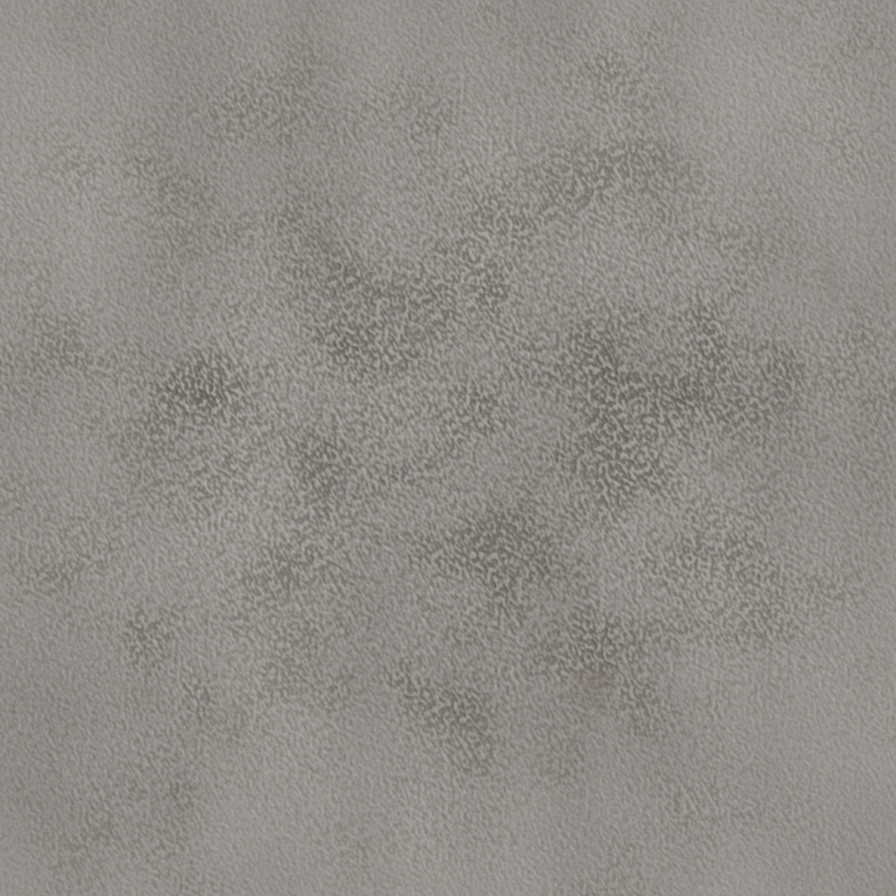
Write a WebGL 1 fragment shader that draws this texture.

```glsl
precision highp float;
// Weathered grey plaster: fine slanted relief grain, dark pitted patches and faint brown stains.

uniform vec2 u_resolution;

vec2 gradientAt(vec2 cell) {
  vec3 q = fract(cell.xyx * vec3(0.1031, 0.1030, 0.0973));
  q += dot(q, q.yzx + 33.33);
  float angle = 6.2832 * fract((q.x + q.y) * q.z);
  return vec2(cos(angle), sin(angle));
}

// Gradient noise, roughly -0.7 to 0.7
float noise(vec2 p) {
  vec2 cell = floor(p);
  vec2 f = p - cell;
  vec2 w = f * f * f * (f * (f * 6.0 - 15.0) + 10.0);
  float a = dot(gradientAt(cell), f);
  float b = dot(gradientAt(cell + vec2(1.0, 0.0)), f - vec2(1.0, 0.0));
  float c = dot(gradientAt(cell + vec2(0.0, 1.0)), f - vec2(0.0, 1.0));
  float d = dot(gradientAt(cell + 1.0), f - 1.0);
  return mix(mix(a, b, w.x), mix(c, d, w.x), w.y);
}

float fbm(vec2 p) {
  float sum = 0.0;
  float amplitude = 1.0;
  for (int i = 0; i < 6; i++) {
    sum += amplitude * noise(p);
    p = mat2(1.6, 1.2, -1.2, 1.6) * p + 17.3;
    amplitude *= 0.6;
  }
  return sum;
}

// Surface height: short bumps leaning to the left, over coarser lumps
float grainHeight(vec2 p) {
  vec2 slanted = vec2(dot(p, vec2(0.87, 0.5)) * 235.0, dot(p, vec2(-0.5, 0.87)) * 155.0);
  return noise(slanted + 40.0) + 0.5 * noise(p * 120.0 + 7.0);
}

void main() {
  vec2 p = gl_FragCoord.xy / min(u_resolution.x, u_resolution.y);

  // Wear is strongest in the middle and fades to smoother borders
  float centre = 1.0 - smoothstep(0.15, 0.65, length((p - vec2(0.5, 0.52)) * vec2(0.95, 1.1)));
  float patches = fbm(p * 5.0 + 3.7);
  float wear = clamp(0.25 + 0.6 * centre + 0.4 * patches, 0.0, 1.0);

  // Broad clouds and soft vertical streaks
  float cloud = 0.034 * fbm(p * 3.0 + 21.0);
  float streak = 0.034 * noise(p * vec2(9.0, 1.8) + 5.0);
  vec3 color = vec3(0.578, 0.566, 0.553) + cloud + streak;

  // Grain lit from the upper right
  vec2 toLight = vec2(0.0011, 0.0006);
  float height = grainHeight(p);
  float relief = grainHeight(p - toLight) - grainHeight(p + toLight);
  color += relief * mix(0.04, 0.085, wear);

  // Dark grime lies in scattered hollows, denser in worn patches
  float grime = smoothstep(-0.4, 1.3, fbm(p * 8.0 + 31.0) + 0.45 * centre);
  float hollow = smoothstep(-0.1, 0.55, -height + 0.4 * grime - 0.08);
  color -= vec3(0.122, 0.125, 0.130) * hollow * (0.2 + 0.8 * wear) * (0.4 + 0.9 * grime);

  // Pale crests of the worn grain
  color += 0.045 * smoothstep(0.05, 0.5, height) * wear;

  // Few brown stains
  float stain = smoothstep(0.4, 0.8, fbm(p * 6.5 + 62.0)) * centre;
  color = mix(color, vec3(0.45, 0.41, 0.38), 0.5 * stain);

  // Fine dust over everything
  color += 0.04 * noise(p * 290.0 + 11.0);

  gl_FragColor = vec4(color, 1.0);
}
```
